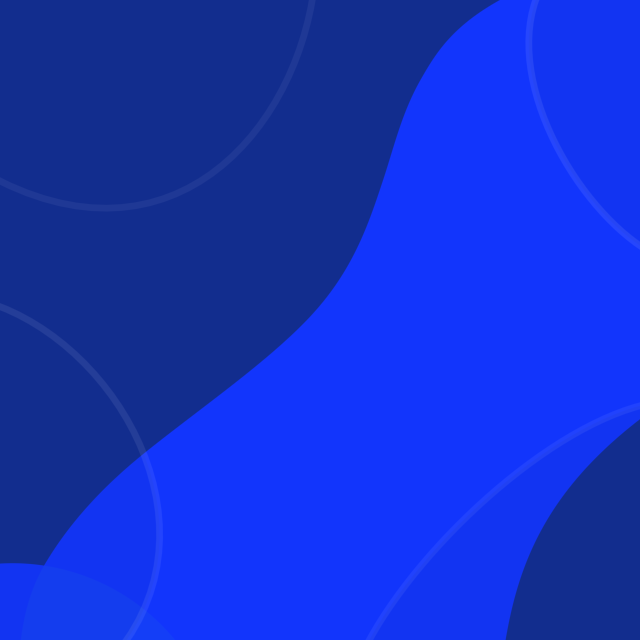
This background is drawn by a WebGL 1 fragment shader. Its source:

```glsl
precision highp float;
uniform vec2 u_resolution;

#define NAVY vec3(0.070, 0.175, 0.555)
#define BLUE vec3(0.070, 0.208, 0.990)
#define OVERLAP vec3(0.080, 0.245, 0.970)
#define RING_LIGHT vec3(0.85, 0.88, 1.0)
#define RING_WIDTH 0.0105
#define RING_SHADE 0.09
#define DISC_CENTER vec2(0.0195, -0.209)
#define DISC_RADIUS 0.329
#define CURVE_STEPS 32

// Coverage of the region where a signed distance is negative.
float inside(float d) {
  float pixel = 1.0 / min(u_resolution.x, u_resolution.y);
  return 1.0 - smoothstep(-0.75 * pixel, 0.75 * pixel, d);
}

// Cubic through two knots (y, x, slope); returns x and its slope at height y.
vec2 hermite(float y, vec3 k0, vec3 k1) {
  float h = k1.x - k0.x;
  float t = (y - k0.x) / h;
  float rise = k1.y - k0.y;
  float a = h * k0.z - rise;
  float b = rise - h * k1.z;
  float s = 1.0 - t;
  float x = mix(k0.y, k1.y, t) + t * s * mix(a, b, t);
  float slope = (rise + (s - t) * mix(a, b, t) + t * s * (b - a)) / h;
  return vec2(x, slope);
}

// Approximate distance to a curve x(y), negative on its right side.
float edgeDistance(float x, vec2 curve) {
  return (curve.x - x) / sqrt(1.0 + curve.y * curve.y);
}

// Winding left edge of the large wave.
vec2 waveEdge(float y) {
  vec3 k0 = vec3(0.000, 0.0325, 0.13);
  vec3 k1 = vec3(0.121, 0.0716, 0.60);
  vec3 k2 = vec3(0.294, 0.2280, 1.25);
  vec3 k3 = vec3(0.5026, 0.482, 0.95);
  vec3 k4 = vec3(0.720, 0.599, 0.33);
  vec3 k5 = vec3(0.876, 0.6575, 0.57);
  vec3 k6 = vec3(1.000, 0.781, 1.80);
  if (y < k1.x) return hermite(y, k0, k1);
  if (y < k2.x) return hermite(y, k1, k2);
  if (y < k3.x) return hermite(y, k2, k3);
  if (y < k4.x) return hermite(y, k3, k4);
  if (y < k5.x) return hermite(y, k4, k5);
  return hermite(y, k5, k6);
}

vec2 bezier(vec2 a, vec2 b, vec2 c, vec2 d, float t) {
  float s = 1.0 - t;
  return s * s * s * a + 3.0 * s * t * (s * b + t * c) + t * t * t * d;
}

// Signed distance to a cubic Bezier, negative on the right of its direction.
float bezierDistance(vec2 p, vec2 a, vec2 b, vec2 c, vec2 d) {
  float nearest = 1e3;
  float side = 1.0;
  vec2 start = bezier(a, b, c, d, -0.05);
  for (int i = 1; i <= CURVE_STEPS; i++) {
    float t = -0.05 + 1.1 * float(i) / float(CURVE_STEPS);
    vec2 end = bezier(a, b, c, d, t);
    vec2 along = end - start;
    vec2 q = p - start;
    float dist = length(q - along * clamp(dot(q, along) / dot(along, along), 0.0, 1.0));
    if (dist < nearest) {
      nearest = dist;
      side = along.x * q.y - along.y * q.x < 0.0 ? -1.0 : 1.0;
    }
    start = end;
  }
  return nearest * side;
}

// Faintly shaded interior with a translucent light outline.
vec3 addRing(vec3 color, float d, float glow) {
  color = mix(color, NAVY, RING_SHADE * inside(d));
  return mix(color, RING_LIGHT, glow * inside(abs(d) - 0.5 * RING_WIDTH));
}

void main() {
  vec2 p = gl_FragCoord.xy / u_resolution;

  // Wave and the disc crossing its lower end
  float wave = inside(edgeDistance(p.x, waveEdge(p.y)));
  float disc = inside(length(p - DISC_CENTER) - DISC_RADIUS);
  vec3 color = mix(NAVY, BLUE, max(wave, disc));
  color = mix(color, OVERLAP, wave * disc);

  // Outlined blobs
  float topLeft = bezierDistance(p, vec2(0.488, 1.0), vec2(0.4505, 0.785),
                                 vec2(0.267, 0.585), vec2(0.0, 0.717));
  float lowerLeft = bezierDistance(p, vec2(0.0, 0.521), vec2(0.185, 0.449),
                                   vec2(0.331, 0.193), vec2(0.198, 0.0));
  float topRight = bezierDistance(p, vec2(1.0, 0.616), vec2(0.896, 0.6875),
                                  vec2(0.792, 0.870), vec2(0.837, 1.0));
  float lowerRight = bezierDistance(p, vec2(0.577, 0.0), vec2(0.6575, 0.147),
                                    vec2(0.849, 0.3255), vec2(1.0, 0.366));
  color = addRing(color, topLeft, 0.065);
  color = addRing(color, lowerLeft, 0.09);
  color = addRing(color, topRight, 0.10);
  color = addRing(color, lowerRight, 0.075);

  // Dark corner in front
  vec2 corner = hermite(p.y, vec3(0.0, 0.790, 0.17), vec3(0.345, 1.0, 1.30));
  float cornerMask = inside(edgeDistance(p.x, corner)) * step(p.y, 0.36);
  color = mix(color, NAVY, cornerMask);

  gl_FragColor = vec4(color, 1.0);
}
```
